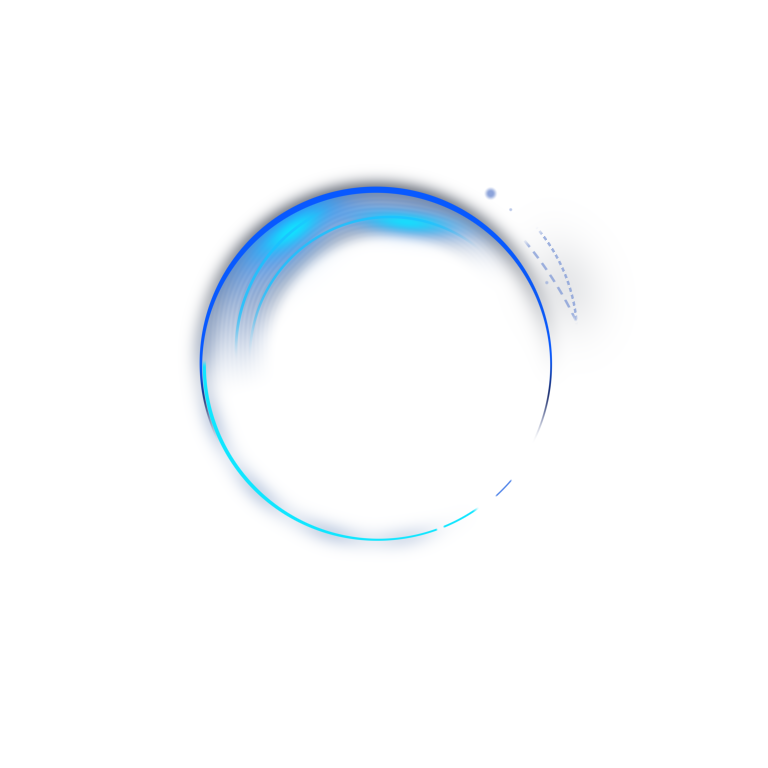
Give the GLSL for this background, as a three.js fragment shader.

```glsl
// A glowing energy ring on white: a blue upper arc, a thin cyan lower arc,
// a misty crescent with two bright cores, and a few dashed sparks.
// Layers of distance-based paint are masked by bearing and mixed over white.
varying vec2 vUv;

const vec2  RING_CENTER = vec2(0.4896, 0.5250);
const float RING_RADIUS = 0.2280;
const vec2  CYAN_CENTER = vec2(0.4922, 0.5234);
const float CYAN_RADIUS = 0.2262;
const vec2  INNER_CENTER = vec2(0.5078, 0.5352);
const float INNER_RADIUS = 0.1823;
const vec2  OUTER_CENTER = vec2(0.5078, 0.5443);
const float OUTER_RADIUS = 0.2005;
const float EDGE = 0.0013;

const vec3 WHITE = vec3(1.0);
const vec3 SHADOW = vec3(0.25, 0.28, 0.34);
const vec3 MIST = vec3(0.45, 0.56, 0.74);
const vec3 AZURE = vec3(0.16, 0.55, 1.0);
const vec3 BLUE = vec3(0.03, 0.35, 1.0);
const vec3 NAVY = vec3(0.10, 0.17, 0.42);
const vec3 CYAN = vec3(0.06, 0.90, 1.0);
const vec3 SPARK = vec3(0.50, 0.60, 0.84);

// Clockwise angle from straight up, in degrees
float bearingOf(vec2 p) { return degrees(atan(p.x, p.y)); }

// Soft sector around a middle bearing, safe across the wrap
float sector(float bearing, float middle, float halfSpan, float softness) {
  float away = abs(mod(bearing - middle + 180.0, 360.0) - 180.0);
  return 1.0 - smoothstep(halfSpan - softness, halfSpan, away);
}

float stroke(float dist, float halfWidth) {
  return 1.0 - smoothstep(halfWidth - EDGE * 0.5, halfWidth + EDGE, abs(dist));
}

float bell(float x, float width) { return exp(-x * x / (width * width)); }

// Tilted elliptical glow
float glow(vec2 p, vec2 size, float tilt) {
  float c = cos(tilt), s = sin(tilt);
  vec2 q = vec2(c * p.x + s * p.y, c * p.y - s * p.x) / size;
  return exp(-dot(q, q));
}

float disc(vec2 p, float radius, float softness) {
  return 1.0 - smoothstep(radius - softness, radius + softness, length(p));
}

void main() {
  vec2 p = vUv;
  vec2 fromRing = p - RING_CENTER;
  float bearing = bearingOf(fromRing);
  float ringDist = length(fromRing) - RING_RADIUS;
  float cyanDist = length(p - CYAN_CENTER) - CYAN_RADIUS;
  float innerDist = length(p - INNER_CENTER) - INNER_RADIUS;
  float outerDist = length(p - OUTER_CENTER) - OUTER_RADIUS;
  float inside = 1.0 - smoothstep(-0.002, 0.003, ringDist);
  vec3 color = WHITE;

  // Grey halo around the upper ring, wider on the inner side at right
  float haloWidth = ringDist > 0.0 ? 0.0145 : 0.017;
  float halo = bell(ringDist, haloWidth) * sector(bearing, -8.0, 108.0, 85.0);
  color = mix(color, SHADOW, 0.66 * halo);

  // Faint lumpy haze along the lower left and bottom
  float lumps = 0.75 + 0.25 * sin(radians(bearing * 13.0 + 70.0));
  float haze = bell(cyanDist, 0.015) * sector(bearing, -135.0, 82.0, 40.0);
  color = mix(color, MIST, 0.36 * lumps * haze);

  // Misty crescent between the ring and the inner strand
  float body = smoothstep(-0.036, 0.012, innerDist) * inside;
  float crescent = body * sector(bearing, -22.0, 82.0, 48.0);
  float streaks = 0.94 + 0.06 * sin(outerDist * 1100.0 + 2.0 * sin(bearing * 0.13));
  color = mix(color, MIST, 0.72 * crescent * streaks);
  color = mix(color, SHADOW, 0.22 * bell(innerDist + 0.012, 0.014)
    * sector(bearing, -15.0, 65.0, 40.0));

  // Azure bloom and the two cyan cores
  float bloom = glow(p - vec2(0.375, 0.705), vec2(0.085, 0.037), 0.72)
    + 0.75 * glow(p - vec2(0.525, 0.711), vec2(0.080, 0.018), -0.12);
  color = mix(color, AZURE, min(bloom, 1.0) * 0.88 * inside);
  float cores = glow(p - vec2(0.380, 0.699), vec2(0.043, 0.015), 0.60)
    + 0.9 * glow(p - vec2(0.529, 0.711), vec2(0.048, 0.011), -0.10);
  color = mix(color, CYAN, min(cores, 1.0) * 0.95 * inside);

  // Two fine strands sweeping through the crescent
  float innerBearing = bearingOf(p - INNER_CENTER);
  float outerBearing = bearingOf(p - OUTER_CENTER);
  float innerStrand = stroke(innerDist, 0.0013) * sector(innerBearing, -25.0, 66.0, 35.0);
  float outerStrand = stroke(outerDist, 0.0015) * sector(outerBearing, -58.0, 36.0, 22.0);
  color = mix(color, mix(AZURE, CYAN, 0.6), 0.85 * max(innerStrand, outerStrand));

  // Cyan lower arc, with a small break and a detached dash
  float breaks = 1.0 - sector(bearing, 158.5, 1.6, 0.8);
  float cyanArc = sector(bearing, -152.0, 64.0, 3.0) * breaks;
  float cyanWidth = mix(0.0009, 0.0021, sector(bearing, -120.0, 75.0, 70.0));
  color = mix(color, CYAN, stroke(cyanDist, cyanWidth) * cyanArc);
  float dash = stroke(ringDist - 0.0035, 0.0006) * sector(bearing, 134.0, 4.0, 1.0);
  color = mix(color, mix(BLUE, MIST, 0.4), 0.85 * dash);

  // Blue upper arc, tapering into navy tails
  float fullness = sector(bearing, -8.0, 108.0, 95.0);
  float blueArc = sector(bearing, 0.0, 117.0, 20.0);
  float blueWidth = mix(0.0008, 0.0037, fullness);
  vec3 blueTone = mix(NAVY, BLUE, sector(bearing, -2.0, 103.0, 16.0));
  color = mix(color, blueTone, stroke(ringDist, blueWidth) * blueArc);

  // Dashed sparks converging at the right, in a pale haze
  color = mix(color, SHADOW, 0.13 * glow(p - vec2(0.736, 0.628), vec2(0.045, 0.060), 0.35));
  float along = (bearing - 50.0) / 28.0;
  for (int i = 0; i < 2; i++) {
    float k = float(i);
    float radius = mix(0.252, 0.275, k) + mix(0.015, -0.008, k) * along * along;
    float dashes = smoothstep(-0.6, 0.1, sin(bearing * mix(1.5, 3.2, k) + k));
    float line = stroke(length(fromRing) - radius, 0.0013);
    color = mix(color, SPARK, 0.75 * line * dashes * sector(bearing, 64.0, 15.0, 4.0));
  }

  // Loose droplets
  float drops = disc(p - vec2(0.639, 0.748), 0.0060, 0.0035);
  drops = max(drops, 0.6 * disc(p - vec2(0.665, 0.727), 0.0018, 0.0012));
  drops = max(drops, 0.6 * disc(p - vec2(0.712, 0.632), 0.0020, 0.0012));
  color = mix(color, SPARK, 0.9 * drops);

  gl_FragColor = vec4(color, 1.0);
}
```
